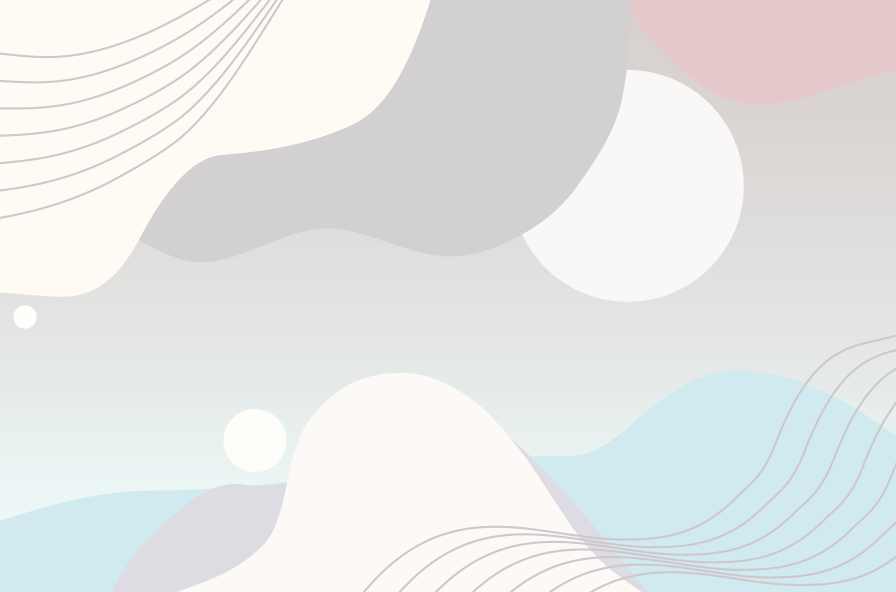
A Shadertoy shader for this background:

```glsl
// Pastel abstract backdrop: flowing blobs, discs and bundles of fine wavy lines.
// Each outline is a smooth cubic ridge through a few knots (position, height, slope);
// the shapes are layered back to front over a soft vertical gradient.

const vec2 CANVAS = vec2(7.68, 5.08);

// Cubic between two knots
float arc(float x, vec3 a, vec3 b) {
    float w = b.x - a.x, t = (x - a.x) / w, s = 1.0 - t;
    return s * s * (a.y * (1.0 + 2.0 * t) + a.z * w * t)
         + t * t * (b.y * (3.0 - 2.0 * t) - b.z * w * s);
}

// Smooth curve through five knots, continued straight at both ends
float ridge(float x, vec3 a, vec3 b, vec3 c, vec3 d, vec3 e) {
    float q = clamp(x, a.x, e.x);
    float y = q < b.x ? arc(q, a, b) : q < c.x ? arc(q, b, c)
            : q < d.x ? arc(q, c, d) : arc(q, d, e);
    return y + (x - q) * (x < a.x ? a.z : e.z);
}

// Change of a field across one pixel
float slope(float d) {
    return max(length(vec2(dFdx(d), dFdy(d))), 1e-5);
}

// Antialiased inside of a field (negative is inside)
float fill(float d) {
    return clamp(0.5 - d / slope(d), 0.0, 1.0);
}

// Antialiased thin line along the zero of a field
float stroke(float d) {
    float halfWidth = 0.009 * iResolution.x / CANVAS.x;
    return clamp(0.5 + halfWidth - abs(d) / slope(d), 0.0, 1.0);
}

float disc(vec2 p, vec2 center, float radius) {
    return fill(length(p - center) - radius);
}

void mainImage(out vec4 fragColor, in vec2 fragCoord) {
    vec2 p = fragCoord / iResolution.xy * CANVAS;
    float x = p.x, y = p.y;

    // Background gradient, pale aqua up to warm grey
    vec3 col = mix(vec3(0.925, 0.97, 0.967), vec3(0.885, 0.885, 0.88), smoothstep(0.4, 2.9, y));
    col = mix(col, vec3(0.845, 0.82, 0.815), smoothstep(2.2, 5.0, y));

    // Pink corner and large disc
    float pink = ridge(x, vec3(5.4, 4.99, -1.5), vec3(5.9, 4.43, -0.78), vec3(6.5, 4.18, 0.0),
                       vec3(7.2, 4.34, 0.32), vec3(7.68, 4.48, 0.25));
    col = mix(col, vec3(0.898, 0.785, 0.792), fill(pink - y));
    col = mix(col, vec3(0.976, 0.973, 0.969), disc(p, vec2(5.38, 3.485), 0.995));

    // Grey blob, bounded by a lower and a right-hand ridge
    float greyLow = ridge(x, vec3(1.19, 3.02, -0.55), vec3(1.72, 2.83, 0.0), vec3(2.8, 3.12, 0.0),
                          vec3(3.85, 2.88, 0.0), vec3(4.46, 3.06, 0.55));
    float greyRight = ridge(y, vec3(3.06, 4.46, 1.8), vec3(3.63, 5.05, 0.68), vec3(3.98, 5.25, 0.45),
                            vec3(4.46, 5.37, 0.14), vec3(5.08, 5.4, 0.0));
    col = mix(col, vec3(0.824, 0.816, 0.82), min(fill(greyLow - y), fill(x - greyRight)));

    // Cream corner
    float cream = ridge(x, vec3(0.38, 2.54, -0.08), vec3(1.2, 3.04, 1.9), vec3(1.9, 3.75, 0.08),
                        vec3(3.0, 4.0, 0.45), vec3(3.69, 5.08, 3.2));
    col = mix(col, vec3(1.0, 0.985, 0.957), fill(cream - y));

    // Blue hills
    float blue = x < 1.3 ? arc(x, vec3(0.0, 0.61, 0.33), vec3(1.3, 0.87, 0.0))
               : ridge(x, vec3(1.3, 0.87, 0.0), vec3(4.9, 1.17, 0.0), vec3(5.45, 1.47, 0.9),
                       vec3(6.3, 1.9, 0.0), vec3(7.68, 1.34, -0.75));
    col = mix(col, vec3(0.816, 0.918, 0.941), fill(y - blue));

    // Lavender hill
    float lavender = ridge(x, vec3(0.96, 0.0, 2.2), vec3(1.4, 0.58, 0.95), vec3(2.1, 0.92, -0.2),
                           vec3(4.4, 1.3, -0.9), vec3(5.55, 0.0, -1.25));
    col = mix(col, vec3(0.867, 0.863, 0.89), fill(y - lavender));

    // White hill, the lower of a rising and a falling flank
    float rise = ridge(x, vec3(1.52, 0.0, 0.4), vec3(2.2, 0.35, 0.9), vec3(2.46, 0.93, 5.0),
                       vec3(2.72, 1.56, 1.1), vec3(3.45, 1.88, 0.0));
    float fall = ridge(x, vec3(3.45, 1.88, 0.0), vec3(4.05, 1.65, -0.72), vec3(4.4, 1.29, -1.2),
                       vec3(5.0, 0.43, -1.25), vec3(5.5, 0.0, -0.7));
    col = mix(col, vec3(0.99, 0.978, 0.968), fill(y - min(rise, fall)));

    // Small discs
    col = mix(col, vec3(0.994, 0.996, 0.978), disc(p, vec2(2.185, 1.3), 0.27));
    col = mix(col, vec3(0.998, 0.995, 0.98), disc(p, vec2(0.215, 2.36), 0.1));

    // Line bundles: blended between two curves above, shifted copies below
    float upper = ridge(x, vec3(0.0, 4.62, -0.1), vec3(0.4, 4.59, 0.0), vec3(1.2, 4.77, 0.42),
                        vec3(1.79, 5.08, 0.62), vec3(2.4, 5.5, 0.75));
    float lower = ridge(x, vec3(0.0, 3.21, 0.18), vec3(1.0, 3.55, 0.55), vec3(1.5, 3.86, 0.75),
                        vec3(1.8, 4.16, 1.2), vec3(2.42, 5.08, 1.6));
    float lines = 0.0;
    for (int i = 0; i < 7; i++) {
        float n = float(i), u = x - 0.25 * n;
        float wave = u < 4.25 ? arc(u, vec3(3.12, 0.0, 1.2), vec3(4.25, 0.56, 0.0))
                   : ridge(u, vec3(4.25, 0.56, 0.0), vec3(5.35, 0.45, 0.0), vec3(6.3, 0.8, 1.0),
                           vec3(6.65, 1.28, 2.6), vec3(7.68, 2.2, 0.3));
        lines = max(lines, stroke(y - mix(upper, lower, n / 6.0)));
        lines = max(lines, stroke(y - wave + 0.065 * n));
    }
    col = mix(col, vec3(0.81, 0.782, 0.8), lines);

    fragColor = vec4(col, 1.0);
}
```
